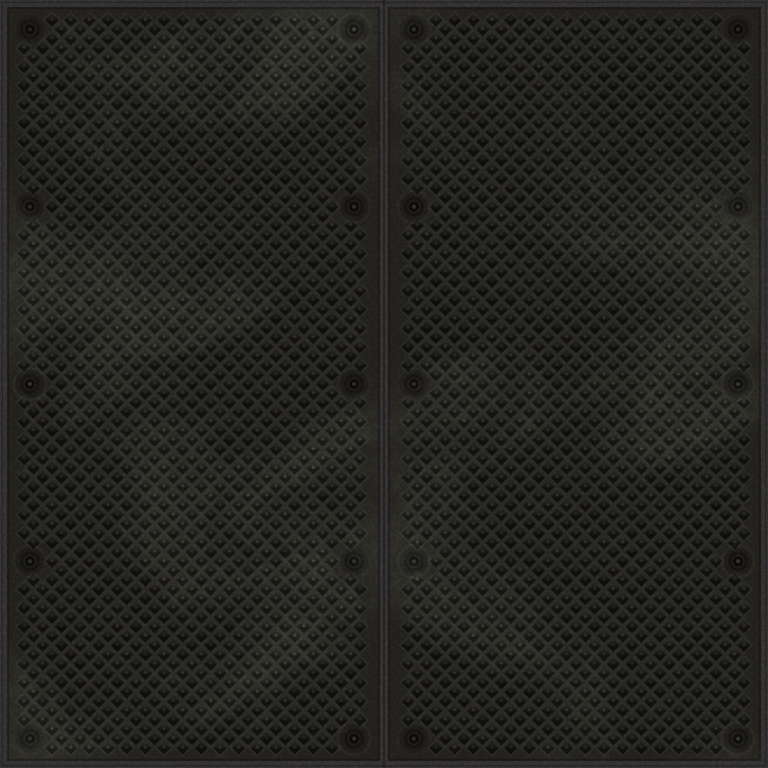
Write a Shadertoy shader that draws this texture.

```glsl
// Two tall dark rubber mat panels: a diamond lattice of small pyramid studs,
// framed by thin steel rims and held by recessed bolts along both long sides.
// Studs use a rotated grid, bolts a rounded index; wear is layered noise.

const vec2  PANEL_HALF   = vec2(0.25, 0.5);
const vec2  STUD_AREA    = vec2(0.2305, 0.483);  // half size of the studded field
const float STUD_PITCH   = 0.0243;
const float STUD_SIZE    = 0.36;                 // half width within its cell
const float RIM_WIDTH    = 0.0105;
const float SEAM_TRIM    = 0.004;                // rim is thinner at the seam
const vec2  BOLT_SPACING = vec2(0.211, 0.2309);
const float BOLT_CLEAR   = 0.0215;
const float BOLT_RADIUS  = 0.0135;

const vec3 SHADOW    = vec3(0.070, 0.066, 0.056);
const vec3 RUBBER    = vec3(0.142, 0.138, 0.122);
const vec3 RIDGE     = vec3(0.172, 0.170, 0.150);
const vec3 HIGHLIGHT = vec3(0.270, 0.268, 0.245);
const vec3 STEEL     = vec3(0.205, 0.198, 0.202);
const vec3 DUST      = vec3(0.052, 0.053, 0.047);

float hash(vec2 p) {
    p = fract(p * vec2(0.1031, 0.1137));
    p += dot(p, p.yx + 33.33);
    return fract((p.x + p.y) * p.x * 17.0);
}

// Distance to the nearest scattered point, 0 to about 1.
float cellular(vec2 p) {
    vec2 cell = floor(p);
    float nearest = 2.0;
    for (int j = -1; j <= 1; j++)
    for (int i = -1; i <= 1; i++) {
        vec2 id = cell + vec2(i, j);
        vec2 point = id + vec2(hash(id + 7.0), hash(id + 51.0));
        nearest = min(nearest, length(point - p));
    }
    return nearest;
}

// Broad cloudy variation from layered warped sines, 0 to 1.
float clouds(vec2 p) {
    float sum = 0.0, gain = 0.5;
    for (int i = 0; i < 5; i++) {
        p += 0.45 * sin(p.yx * 1.3 + vec2(1.7, 4.1));
        sum += gain * sin(p.x) * sin(p.y + 0.6);
        p = mat2(1.5, 1.1, -1.1, 1.5) * p + 2.3;
        gain *= 0.6;
    }
    return clamp(0.5 + 0.6 * sum, 0.0, 1.0);
}

float ring(float dist, float radius, float width, float aa) {
    return 1.0 - smoothstep(width - aa, width + aa, abs(dist - radius));
}

float disc(float dist, float radius, float aa) {
    return 1.0 - smoothstep(radius - aa, radius + aa, dist);
}

vec2 nearestBolt(vec2 p) {
    float row = clamp(floor(p.y / BOLT_SPACING.y + 0.5), -2.0, 2.0);
    return vec2(p.x < 0.0 ? -1.0 : 1.0, row) * BOLT_SPACING;
}

vec3 studs(vec2 p, float wear, float seed, float aa) {
    vec2 grid = vec2(p.x + p.y, p.x - p.y) / STUD_PITCH;
    vec2 id = floor(grid + 0.5), local = grid - id;
    vec2 center = 0.5 * STUD_PITCH * vec2(id.x + id.y, id.x - id.y);
    vec2 inside = step(abs(center), STUD_AREA - 0.25 * STUD_PITCH);
    float keep = inside.x * inside.y
               * step(BOLT_CLEAR, length(center - nearestBolt(center)));

    float shade = hash(id + seed);
    float edge = max(abs(local.x), abs(local.y));
    float blur = 0.7 * aa / STUD_PITCH + 0.035;
    float rise = 0.5 * (local.x - local.y);      // up the canvas
    vec3 facets = mix(SHADOW, RUBBER, smoothstep(-0.12, 0.26, rise));
    facets *= 0.9 + 0.2 * shade;
    vec3 color = mix(facets, RIDGE, smoothstep(STUD_SIZE - blur, STUD_SIZE + blur, edge));
    float tip = disc(length(local - vec2(0.04, -0.04)), 0.1, blur + 0.03);
    color = mix(color, HIGHLIGHT, tip * (0.3 + 0.35 * shade + 0.35 * wear));
    return mix(RUBBER, color, keep);
}

vec3 bolt(vec3 color, vec2 offset, float scuff, float aa) {
    float r = length(offset);
    color *= 1.0 - 0.22 * ring(r, 0.0165, 0.001, aa + 0.002);
    color += DUST * 0.8 * scuff * ring(r, 0.021, 0.001, aa + 0.002);
    color = mix(color, SHADOW * 1.1, 0.85 * disc(r, BOLT_RADIUS, aa + 0.002));
    color = mix(color, RUBBER, 0.8 * ring(r, 0.0078, 0.001, aa + 0.0007));
    color = mix(color, SHADOW * 0.7, disc(r, 0.0058, aa));
    return mix(color, HIGHLIGHT, (0.5 + 0.3 * scuff) * disc(r, 0.0025, aa + 0.0005));
}

void mainImage(out vec4 fragColor, in vec2 fragCoord) {
    vec2 uv = fragCoord / iResolution.xy;
    float aa = 0.7 / iResolution.y;
    float panel = floor(uv.x * 2.0);
    vec2 p = vec2(mod(uv.x, 0.5), uv.y) - PANEL_HALF;

    // Cloudy dust broken up by fine grit
    float grit = cellular(uv * 210.0);
    float wear = smoothstep(0.4, 0.95, clouds(uv * vec2(7.0, 9.0) + 1.5));
    wear *= 0.65 + 0.7 * cellular(uv * 70.0);

    // Studded rubber and bolts
    vec3 color = studs(p, wear, panel * 91.0 + 60.0, aa);
    vec2 fixing = nearestBolt(p);
    float scuff = hash(floor(fixing * 40.0) + panel * 13.0 + 30.0);
    color = bolt(color, p - fixing, scuff, aa);
    color += DUST * (wear - 0.12);

    // Steel rim with a dark groove inside and a dark joint outside
    vec2 margin = PANEL_HALF - abs(p);
    float seam = step(abs(uv.x - 0.5), 0.25);
    float depth = min(margin.x + SEAM_TRIM * seam, margin.y);
    color = mix(color, STEEL, disc(depth, RIM_WIDTH - 0.001, aa));
    color = mix(color, SHADOW, 0.7 * ring(depth, RIM_WIDTH, 0.001, aa + 0.0006));
    color = mix(color, SHADOW * 1.4, 0.65 * ring(depth, 0.003, 0.0006, aa + 0.0006));
    color = mix(color, SHADOW, 0.6 * seam * disc(margin.x, 0.001, aa + 0.0004));

    color *= 0.9 + 0.22 * grit;
    fragColor = vec4(color, 1.0);
}
```
